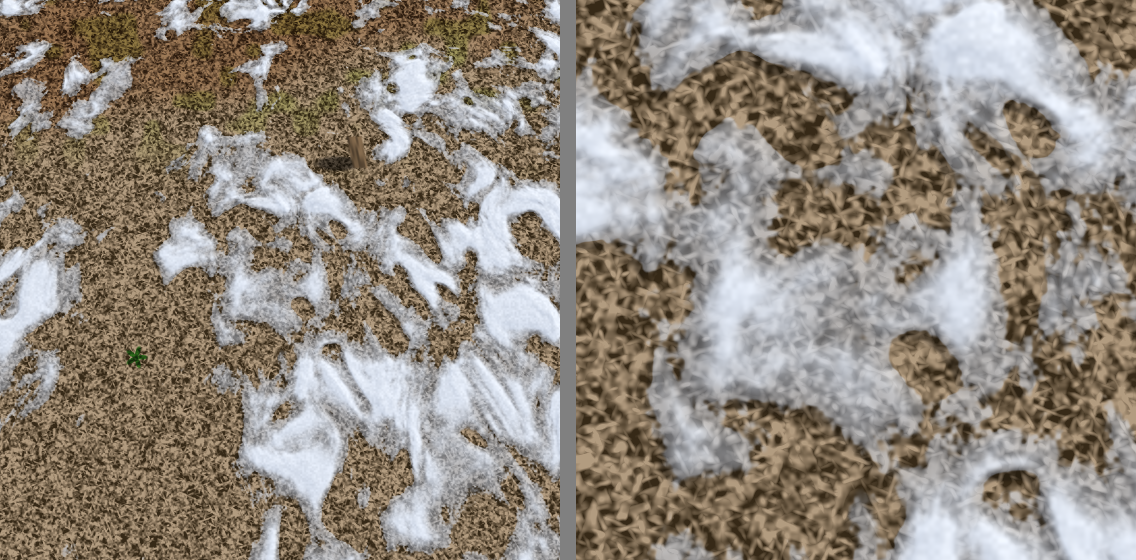
Left: the whole. Right: its middle third, enlarged.
This texture is drawn by a WebGL 1 fragment shader. Its source:

```glsl
precision highp float;

uniform vec2 u_resolution;

float hash(vec2 p) {
  vec3 q = fract(vec3(p.xyx) * 0.1031);
  q += dot(q, q.yzx + 33.33);
  return fract((q.x + q.y) * q.z);
}

float noise(vec2 p) {
  vec2 cell = floor(p), f = fract(p);
  f = f * f * (3.0 - 2.0 * f);
  return mix(mix(hash(cell), hash(cell + vec2(1.0, 0.0)), f.x),
             mix(hash(cell + vec2(0.0, 1.0)), hash(cell + 1.0), f.x), f.y);
}

mat2 rotation(float angle) {
  float c = cos(angle), s = sin(angle);
  return mat2(c, s, -s, c);
}

float fbm(vec2 p) {
  float sum = 0.0, amplitude = 0.5;
  for (int i = 0; i < 5; i++) {
    sum += amplitude * noise(p);
    p = rotation(0.6) * p * 2.05 + 17.3;
    amplitude *= 0.56;
  }
  return sum / 1.074;
}

// Ground plane receding towards the top
vec2 groundPlane(vec2 uv) {
  float depth = 1.0 / (1.7 - uv.y);
  return vec2((uv.x - 0.5) * depth, depth) * 12.5 + 40.0;
}

// Steeper, redder slope along the top
float bankMask(vec2 uv) {
  return smoothstep(-0.03, 0.08, uv.y - 0.76 - 0.17 * uv.x + 0.1 * (noise(uv * 9.0) - 0.5));
}

// Snow depth: positive where snow lies
float snowDepth(vec2 uv) {
  vec2 p = groundPlane(uv);
  vec2 warp = vec2(noise(p * 1.3 + 5.0), noise(p * 1.3 + 31.0)) - 0.5;
  float depth = fbm(rotation(0.5) * p + 0.6 * warp) - 0.502;
  depth += 0.1 * (uv.x - 0.5) + 0.1 * (noise(uv * 4.0 + 2.0) - 0.5);
  depth -= bankMask(uv) * (0.02 + 0.07 * uv.x);
  vec2 bare = (uv - vec2(0.36, 0.06)) / vec2(0.17, 0.16);
  depth -= 0.15 * exp(-dot(bare, bare));
  // Small melted holes
  return depth - 0.18 * smoothstep(0.68, 0.9, noise(rotation(0.9) * p * 2.2 + warp));
}

// Crossing dry blades in several directions
float grassBlades(vec2 p) {
  float blades = 0.0;
  for (int i = 0; i < 4; i++) {
    float layer = float(i);
    vec2 q = rotation(0.4 + layer * 0.8) * p * vec2(310.0, 125.0);
    blades = max(blades, noise(q + layer * 53.0));
  }
  return blades;
}

void main() {
  vec2 uv = gl_FragCoord.xy / u_resolution.y;
  float bank = bankMask(uv);
  float blades = grassBlades(uv * (0.85 + 0.25 * uv.y) + 3.0);
  float speckle = noise(uv * 290.0 + 11.0);
  float depth = snowDepth(uv);

  // Dry grass with dark clumps
  float tone = 0.53 + 1.8 * (blades - 0.71) + 0.8 * (speckle - 0.5);
  tone += 0.4 * (noise(uv * 95.0) - 0.5) + 0.2 * (fbm(uv * 14.0) - 0.5);
  tone = clamp(tone, 0.0, 1.0);
  vec3 dryGrass = mix(vec3(0.21, 0.16, 0.09), vec3(0.70, 0.61, 0.50), tone);
  vec3 bankGrass = mix(vec3(0.17, 0.10, 0.05), vec3(0.60, 0.45, 0.31), tone);
  vec3 color = mix(dryGrass, bankGrass, bank * (0.6 + 0.4 * noise(uv * 8.0)));
  float moss = smoothstep(0.62, 0.8, noise(uv * 22.0 + 4.0)) * smoothstep(0.65, 0.85, uv.y);
  color = mix(color, color * vec3(0.9, 0.98, 0.75), moss);

  // Damp shade beside the snow
  float shade = smoothstep(-0.01, 0.05, snowDepth(uv + vec2(0.004, 0.006)));
  color *= 1.0 - 0.25 * shade;

  // Green weed
  vec2 weed = uv - vec2(0.243, 0.362);
  float leaf = 0.013 + 0.007 * cos(5.0 * atan(weed.y, weed.x));
  color = mix(color, vec3(0.12, 0.27, 0.07) * (0.6 + tone),
              1.0 - smoothstep(-0.003, 0.003, length(weed) - leaf));

  // Thin grey slush thickening to blue-white snow
  float cover = smoothstep(-0.015, 0.02, depth + 0.04 * (speckle - 0.5));
  float thickness = smoothstep(0.0, 0.19, depth + 0.06 * (fbm(uv * 30.0) - 0.5));
  vec3 snow = mix(vec3(0.59, 0.59, 0.60), vec3(0.86, 0.89, 0.94), thickness);
  float relief = depth - snowDepth(uv + vec2(0.005, 0.005));
  snow += clamp(relief, -0.1, 0.1) * vec3(0.65, 0.6, 0.5);
  snow += (1.0 - thickness) * 0.26 * (tone - 0.5) + 0.06 * (speckle - 0.5);
  color = mix(color, snow, cover * (0.8 + 0.2 * thickness));

  // Weathered stump and its shadow
  vec2 stump = uv - vec2(0.638, 0.728);
  float shadow = length((stump + vec2(0.035, 0.02)) / vec2(0.045, 0.015));
  color *= 1.0 - 0.55 * (1.0 - smoothstep(0.6, 1.1, shadow));
  stump.x += 0.2 * stump.y;
  vec2 edge = abs(stump) - vec2(0.013, 0.028);
  float bark = 0.65 + 0.5 * noise(stump * vec2(260.0, 45.0)) + 12.0 * stump.x;
  color = mix(color, vec3(0.46, 0.37, 0.27) * bark,
              1.0 - smoothstep(-0.002, 0.002, max(edge.x, edge.y)));

  gl_FragColor = vec4(clamp(color, 0.0, 1.0), 1.0);
}
```
